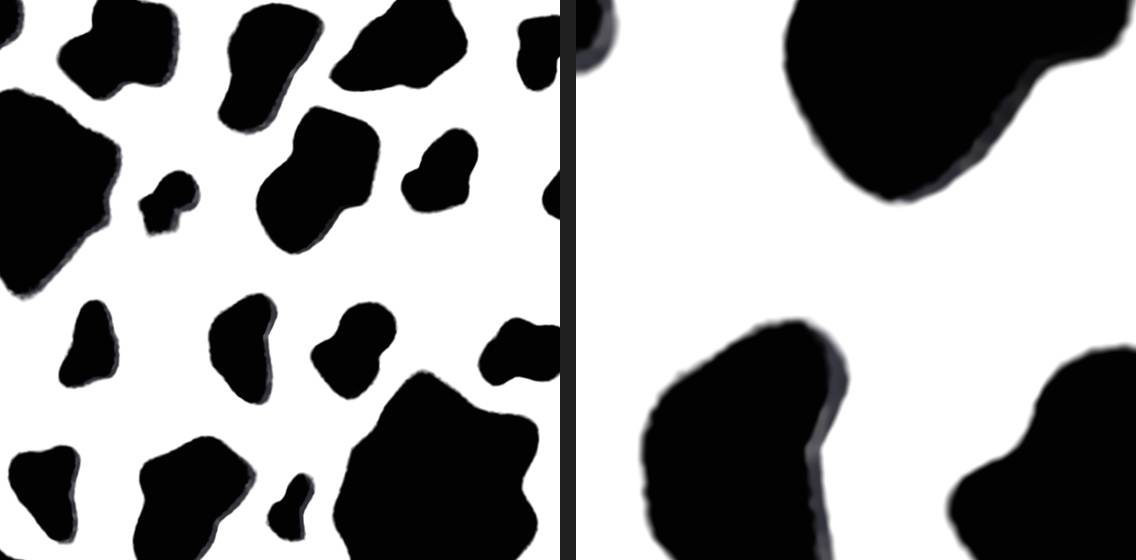
Left, the full canvas; right, a detail of the centre.
Reproduce this pattern procedurally as a Shadertoy shader.

```glsl
// Cow hide: scattered lobed black spots on white, some with a slate rim on the right.
#define CELLS 3.8           // spot cells across the canvas
#define SHIFT vec2(0.36, 0.03)
#define JITTER 0.42         // random offset of a spot, in cells
#define LARGE_RADIUS 0.74   // radii in cells
#define GAP 0.19            // least white width between spots, in cells
#define EDGE 0.014          // edge softness, in cells
#define RIM vec2(0.038, -0.016)
#define WHITE vec3(1.0)
#define BLACK vec3(0.008)
#define SLATE vec3(0.22, 0.22, 0.26)
#define GREY vec3(0.37, 0.36, 0.38)

float hash(vec2 p) {
    return fract(sin(dot(p, vec2(127.1, 311.7))) * 43758.5453);
}

float noise(vec2 p) {
    vec2 i = floor(p), f = fract(p);
    f = f * f * (3.0 - 2.0 * f);
    return mix(mix(hash(i), hash(i + vec2(1, 0)), f.x),
               mix(hash(i + vec2(0, 1)), hash(i + vec2(1, 1)), f.x), f.y);
}

float smoothMax(float a, float b, float k) {
    float h = max(k - abs(a - b), 0.0) / k;
    return max(a, b) + h * h * k * 0.25;
}

// Approximate distance to the lobed spot that belongs to one cell
float spot(vec2 p, vec2 id) {
    vec2 random = vec2(hash(id + 3.1), hash(id + 7.7));
    vec2 centre = id + 0.5 + vec2(0.5 * mod(id.y, 2.0), 0.0) + (random - 0.5) * JITTER;
    vec2 q = p - centre;

    // A few cells hold a large spot; those beside them hold small ones
    float rank = abs(mod(2.0 * id.x + 3.0 * id.y, 11.0) - 6.0);
    float large = 1.0 - step(0.5, rank);
    float radius = mix(0.22, 0.44, hash(id + 11.3));
    if (abs(rank - 2.0) < 0.5) radius = 0.23;
    radius = mix(radius, LARGE_RADIUS, large);

    // Lobes: stretch along a mostly rising diagonal, then rounder harmonics
    float angle = atan(q.y, q.x + 1e-5);
    float tilt = mix(0.3, 1.9, hash(id + 17.9));
    vec3 phase = 6.2832 * vec3(hash(id + 23.3), hash(id + 29.1), hash(id + 31.7));
    float lobes = mix(0.27, 0.08, large) * cos(2.0 * (angle - tilt))
                + mix(0.17, 0.06, large) * cos(3.0 * angle + phase.x)
                + mix(0.06, 0.08, large) * cos(5.0 * angle + phase.y)
                + mix(0.01, 0.03, large) * cos(9.0 * angle + phase.z);
    float reach = length(q);
    return reach - radius * (1.0 + lobes * smoothstep(0.0, 0.7, reach / radius));
}

// Nearest spot, trimmed so that a white gap always parts it from the next
float hide(vec2 p) {
    vec2 cell = floor(p);
    float nearest = 9.0, second = 9.0;
    for (int y = -2; y <= 2; y++)
    for (int x = -2; x <= 2; x++) {
        float d = spot(p, cell + vec2(x, y));
        second = min(second, max(nearest, d));
        nearest = min(nearest, d);
    }
    return smoothMax(nearest, 0.5 * (nearest - second + GAP), 0.14);
}

void mainImage(out vec4 fragColor, in vec2 fragCoord) {
    vec2 uv = fragCoord / iResolution.y;
    vec2 p = uv * CELLS + SHIFT;

    // Gentle wobble and fine roughness of the outline
    vec2 wobble = vec2(noise(p * 4.0), noise(p * 4.0 + 40.0)) - 0.5;
    float grain = noise(uv * 150.0);
    p += 0.08 * wobble;
    float rough = (grain - 0.5) * 0.008;

    float d = hide(p) + rough;
    float blur = max(EDGE, 0.6 * CELLS / iResolution.y);
    float ink = 1.0 - smoothstep(-blur, blur, d);

    // Speckled rim on the right and lower sides, fading out across the hide
    float rim = smoothstep(-0.014, 0.014, hide(p + RIM) + 2.0 * rough);
    rim *= 1.0 - smoothstep(0.52, 0.66, uv.x);
    vec3 rimColour = mix(SLATE, GREY, smoothstep(0.4, 0.9, noise(uv * 90.0 + 9.0)));
    vec3 fur = mix(BLACK, rimColour, rim * (0.85 + 0.15 * grain));

    fragColor = vec4(mix(WHITE, fur, ink), 1.0);
}
```
